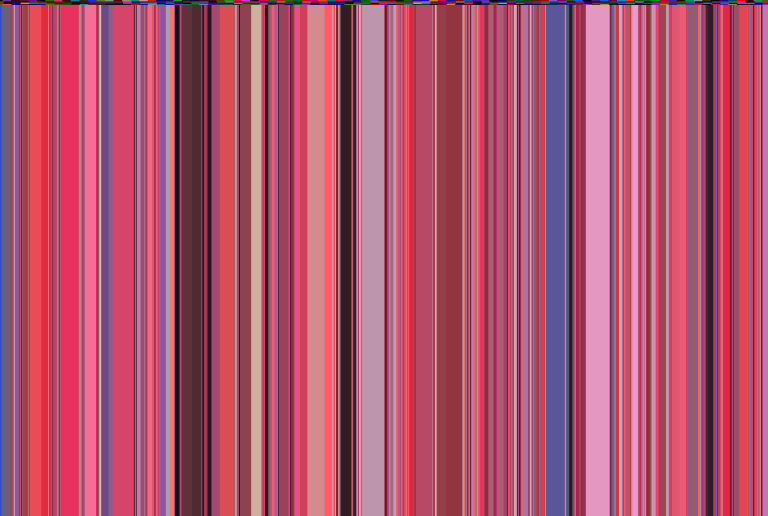
A WebGL 2 fragment shader for this pattern:

```glsl
#version 300 es
precision highp float;
// Irregular vertical stripes in pinks, crimsons and mauves under a thin strip of bright dashes.

uniform vec2 u_resolution;
out vec4 fragColor;

float hash(float n) {
    return fract(sin(n * 12.9898 + 4.137) * 43758.5453);
}

vec3 hash3(float n) {
    return vec3(hash(n + 0.31), hash(n + 0.57), hash(n + 0.83));
}

// Splits a cell at random points; returns the number of the stripe holding x.
float stripeId(float x) {
    float id = 16.0 + floor(x * 16.0);
    float t = fract(x * 16.0);
    for (int level = 0; level < 6; level++) {
        if (level > 1 && hash(id + 0.19) < 0.27) break;
        float cut = mix(0.28, 0.72, hash(id + 0.43));
        float right = step(cut, t);
        t = mix(t / cut, (t - cut) / (1.0 - cut), right);
        id = id * 2.0 + right;
    }
    return id;
}

vec3 stripeColor(float id) {
    float pick = hash(id + 0.71);
    float tone = hash(id + 0.37);
    vec3 vary = hash3(id) - 0.5;

    vec3 crimson = mix(vec3(0.60, 0.13, 0.22), vec3(0.68, 0.38, 0.48), tone);
    vec3 coral = mix(vec3(0.84, 0.20, 0.30), vec3(1.00, 0.42, 0.53), tone);
    vec3 mauve = mix(vec3(0.38, 0.34, 0.56), vec3(0.76, 0.42, 0.62), tone);
    vec3 pale = mix(vec3(0.70, 0.55, 0.60), vec3(0.90, 0.70, 0.80), tone * tone);
    vec3 dark = mix(vec3(0.05, 0.04, 0.09), vec3(0.44, 0.17, 0.25), tone);

    if (pick < 0.32) return crimson + vary * vec3(0.18, 0.14, 0.14);
    if (pick < 0.59) return coral + vary * vec3(0.12, 0.14, 0.16);
    if (pick < 0.74) return mauve + vary * vec3(0.16, 0.12, 0.20);
    if (pick < 0.87) return pale + vary * vec3(0.16, 0.20, 0.20);
    return dark + vary * 0.08;
}

// Short saturated dashes, in rows of different phase.
vec3 dashColor(vec2 uv) {
    float row = floor((1.0 - uv.y) * 400.0);
    float dash = floor(uv.x * 90.0 + hash(row) * 7.0);
    vec3 c = hash3(dash + row * 131.0);
    return c * c * vec3(0.95, 0.60, 0.90);
}

vec3 pattern(vec2 uv) {
    if (uv.y > 0.99) return dashColor(uv);
    if (uv.x < 0.0022) return vec3(0.20, 0.30, 0.85);
    return stripeColor(stripeId(uv.x));
}

void main() {
    // Average a grid of samples in each pixel to smooth the edges.
    vec3 sum = vec3(0.0);
    for (int j = 0; j < 3; j++) {
        for (int i = 0; i < 6; i++) {
            vec2 offset = (vec2(i, j) + 0.5) / vec2(6.0, 3.0) - 0.5;
            sum += clamp(pattern((gl_FragCoord.xy + offset) / u_resolution), 0.0, 1.0);
        }
    }
    fragColor = vec4(sum / 18.0, 1.0);
}
```
